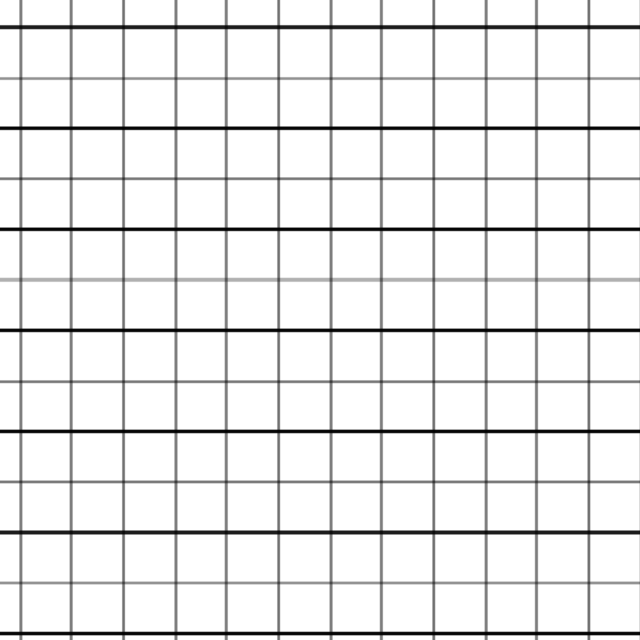
This pattern is drawn by a Shadertoy shader. Its source:

```glsl
const float TAU = 6.2831853;
const float UNIT = 0.003275;        // snapping step of the ruling
const float COLUMN_START = 0.0326;
const float COLUMN_STEPS = 74.0 / 3.0;
const float ROW_START = 0.0425;     // measured from the top edge
const float ROW_PERIOD = 0.1579;

// Ink coverage of a soft-edged line at a signed distance from its centre
float lineInk(float dist, float halfWidth, float soft, float strength) {
    return strength * (1.0 - smoothstep(halfWidth - soft, halfWidth + soft, abs(dist)));
}

// 1 when an integer index equals the chosen one
float isIndex(float index, float chosen) {
    return 1.0 - step(0.5, abs(index - chosen));
}

// Thin vertical rules, snapped to whole units so gaps alternate slightly
float columnInk(float x, float soft) {
    float k = round((x - COLUMN_START) / (COLUMN_STEPS * UNIT));
    float centre = COLUMN_START + floor(k * COLUMN_STEPS + 0.01) * UNIT;
    float crisp = isIndex(mod(k, 3.0), 2.0);
    return lineInk(x - centre, mix(0.0023, 0.0021, crisp), soft, mix(0.51, 0.56, crisp));
}

// Heavy horizontal rules, every fifth a little broader and paler
float heavyRowInk(float depth, float soft) {
    float row = round((depth - ROW_START) / ROW_PERIOD);
    float broad = isIndex(mod(row, 5.0), 0.0);
    float centre = ROW_START + row * ROW_PERIOD;
    return lineInk(depth - centre, mix(0.0027, 0.0031, broad), soft, mix(0.98, 0.89, broad));
}

// Thin horizontal rules halfway between, with slight drift and one faded row
float thinRowInk(float depth, float soft) {
    float start = ROW_START + 0.5 * ROW_PERIOD;
    float row = round((depth - start) / ROW_PERIOD);
    float drift = 0.0004 + 0.0009 * cos(TAU * row / 3.0);
    float faded = isIndex(row, 2.0);
    float pale = isIndex(mod(row, 5.0), 0.0);
    float strength = mix(mix(0.53, 0.43, pale), 0.31, faded);
    float centre = start + row * ROW_PERIOD + drift;
    return lineInk(depth - centre, mix(0.0021, 0.0031, faded), soft, strength);
}

void mainImage(out vec4 fragColor, in vec2 fragCoord) {
    vec2 uv = fragCoord / iResolution.xy;
    vec2 soft = max(vec2(0.0015), 0.7 / iResolution.xy);
    float depth = 1.0 - uv.y;

    // Overlapping inks multiply, so crossings darken
    float paper = 1.0 - columnInk(uv.x, soft.x);
    paper *= 1.0 - thinRowInk(depth, soft.y);
    paper *= 1.0 - heavyRowInk(depth, soft.y);

    fragColor = vec4(vec3(paper), 1.0);
}
```
